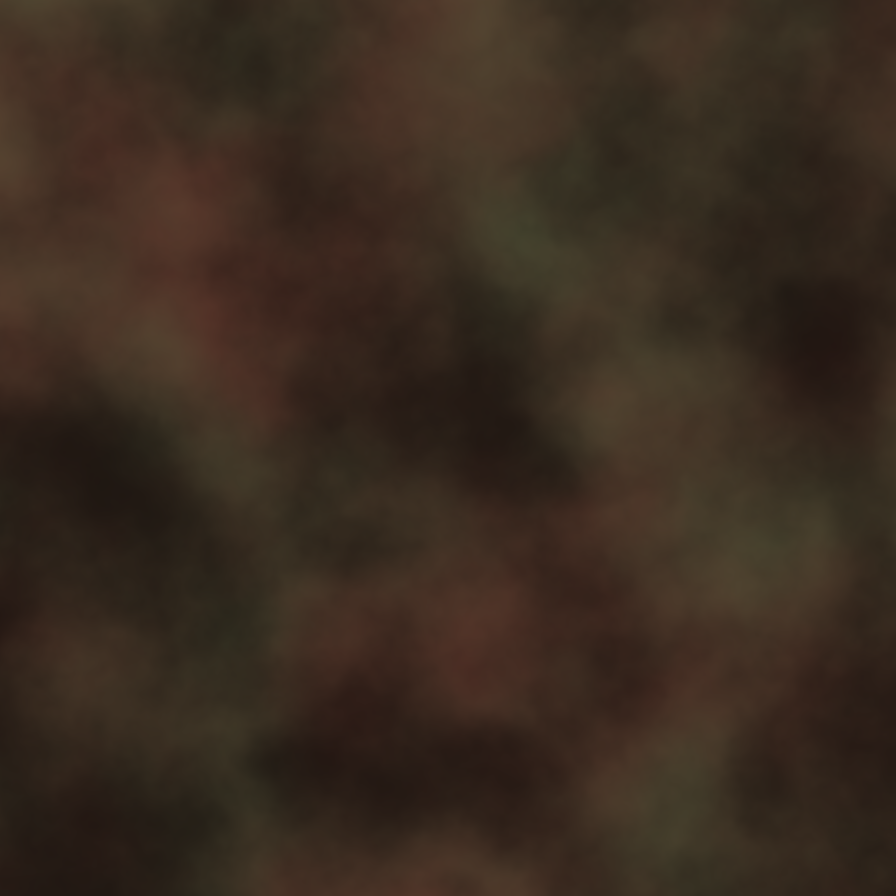
This texture is drawn by a three.js fragment shader. Its source:

```glsl
varying vec2 vUv;

// Two random values per cell
vec2 hash2(vec2 cell) {
  vec3 q = fract(vec3(cell.xyx) * vec3(0.1031, 0.1030, 0.0973));
  q += dot(q, q.yzx + 33.33);
  return fract((q.xx + q.yz) * q.zy);
}

// Soft cellular noise: jittered points blended by a smooth falloff
float softCells(vec2 p) {
  vec2 cell = floor(p);
  float sum = 0.0;
  float total = 0.0;
  for (int y = -1; y <= 1; y++) {
    for (int x = -1; x <= 1; x++) {
      vec2 id = cell + vec2(float(x), float(y));
      vec2 toPoint = id + 0.25 + 0.5 * hash2(id) - p;
      float weight = max(0.0, 1.0 - dot(toPoint, toPoint) / 1.5625);
      weight *= weight * weight;
      sum += weight * hash2(id + 71.0).x;
      total += weight;
    }
  }
  return sum / total;
}

// Rotated octaves, from broad clouds down to faint grain
float clouds(vec2 p) {
  float sum = 0.0;
  float amplitude = 0.5;
  for (int i = 0; i < 6; i++) {
    sum += amplitude * softCells(p);
    p = mat2(1.6, 1.2, -1.2, 1.6) * p + vec2(17.3, 41.7);
    amplitude *= 0.5;
  }
  return sum / 0.984;
}

void main() {
  // Light and dark smoke
  float tone = smoothstep(0.16, 0.82, clouds(vUv * 5.0 + 13.0));
  vec3 darkUmber = vec3(0.125, 0.090, 0.070);
  vec3 paleUmber = vec3(0.335, 0.262, 0.190);
  vec3 color = mix(darkUmber, paleUmber, tone);

  // Slow drift between rust and olive
  float rust = clouds(vUv * 6.0 + 57.0) - 0.5;
  color *= 1.0 + rust * vec3(0.25, -0.45, -0.25);

  gl_FragColor = vec4(color, 1.0);
}
```
